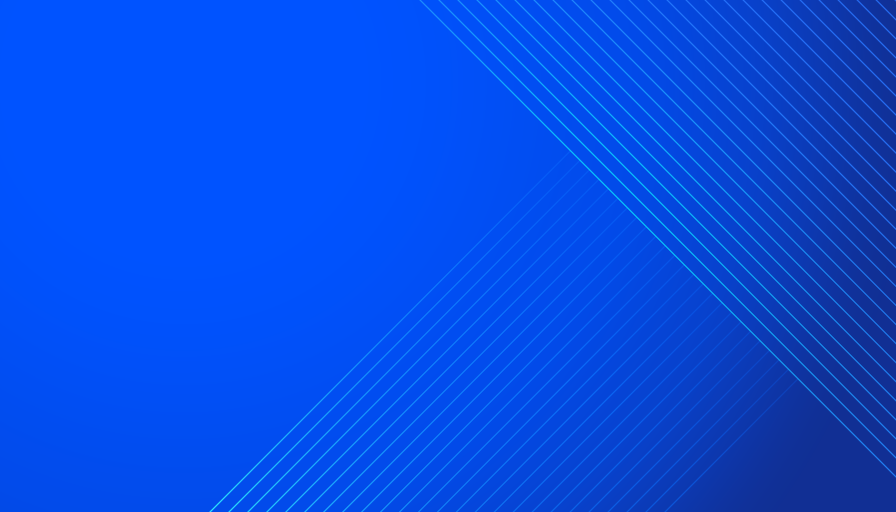
This background is drawn by a Shadertoy shader. Its source:

```glsl
// Deep blue radial gradient crossed by two fans of thin glowing diagonal lines.

// Coverage of evenly spaced lines; offset is measured along an axis, at 45 degrees to the lines.
float stripes(float offset, float spacing, float count) {
    float index = clamp(round(offset / spacing), 0.0, count - 1.0);
    float dist = abs(offset - index * spacing) * 0.7071;
    float pixel = 1.0 / iResolution.y;
    return clamp((0.0012 - dist) / pixel + 0.5, 0.0, 1.0);
}

// Bright upper left, falling to navy on the right.
vec3 backdrop(vec2 p) {
    float r = length(p - vec2(0.36, 0.84));
    vec3 color = mix(vec3(0.0, 0.325, 1.0), vec3(0.008, 0.29, 0.91), smoothstep(0.3, 1.0, r));
    color = mix(color, vec3(0.035, 0.25, 0.78), smoothstep(0.85, 1.22, r));
    return mix(color, vec3(0.065, 0.185, 0.58), smoothstep(1.1, 1.45, r));
}

void mainImage(out vec4 fragColor, in vec2 fragCoord) {
    // Height runs from 0 to 1; width is fitted to the composition's proportions.
    vec2 p = fragCoord / iResolution.xy * vec2(1.7534, 1.0);
    vec3 color = backdrop(p);

    float falling = p.x + p.y - 1.822;
    float rising = p.x - p.y - 0.411;

    // Rising lines: cyan at the lower left, dissolving toward the other fan.
    float glow = exp(-2.3 * length(p - vec2(0.411, 0.0)));
    vec3 risingColor = mix(vec3(0.02, 0.36, 1.0), vec3(0.2, 1.0, 1.0), glow);
    float risingFade = mix(0.85, 0.5, smoothstep(0.2, 0.9, rising));
    risingFade *= 1.0 - 0.5 * smoothstep(-0.5, 0.0, falling);
    float risingMask = stripes(rising, 0.0371, 25.0) * step(falling, 0.0);
    color = mix(color, risingColor, risingMask * risingFade);

    // Falling lines: cyan around the middle of the leading edge, softer blue beyond.
    vec2 fromHotspot = vec2(falling / 0.3, (rising - 0.25) / 0.75);
    float heat = exp(-dot(fromHotspot, fromHotspot));
    vec3 fallingColor = mix(vec3(0.16, 0.46, 1.0), vec3(0.03, 0.88, 1.0), heat);
    float fallingMask = stripes(falling, 0.0372, 40.0);
    color = mix(color, fallingColor, fallingMask * 0.85);

    fragColor = vec4(color, 1.0);
}
```
